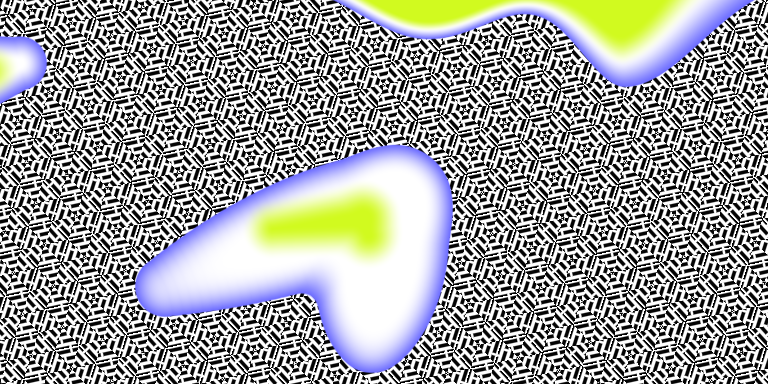
A Shadertoy shader for this background:

```glsl
// Soft lime, white and violet-blue blobs over a dense black and white weave.
// The main blob is a sweep of circles along two bent spines; a wavy pool hangs
// from the top; the weave is a tilted hexagonal lattice of staggered rings.

const vec3 INK = vec3(0.01);
const vec3 PAPER = vec3(1.0);
const vec3 RIM_BLUE = vec3(0.30, 0.30, 1.0);
const vec3 CORE_LIME = vec3(0.82, 0.98, 0.12);

const float CELL_PITCH = 0.110;    // spacing of the hexagonal rosettes
const float LATTICE_TILT = 0.31;
const float RING_PERIOD = 0.1667;  // in cell units, three rings per cell
const float STROKE_SHARE = 0.51;
const float GAP_HALF_WIDTH = 0.03;
const float EDGE_SOFTNESS = 0.8;   // in output pixels
const float BLEND_RADIUS = 0.062;
const float RIM_WIDTH = 0.062;
const vec2 CORE_FADE = vec2(-0.032, 0.056);
const int SWEEP_STEPS = 28;

// Circles are (centre, radius), with canvas height = 1
const vec3 ARM_TIP = vec3(0.430, 0.253, 0.078);
const vec3 ARM_BEND = vec3(0.781, 0.397, 0.186);
const vec3 SHOULDER = vec3(1.029, 0.474, 0.134);
const vec3 LEG_BEND = vec3(0.980, 0.277, 0.217);
const vec3 LEG_TIP = vec3(0.969, 0.128, 0.099);
const vec3 CORE_TAIL = vec3(0.710, 0.404, 0.026);
const vec3 CORE_BEND = vec3(0.945, 0.430, 0.045);
const vec3 CORE_FOOT = vec3(0.960, 0.388, 0.036);
const vec3 SIDE_TIP = vec3(0.052, 0.835, 0.070);
const vec3 SIDE_BASE = vec3(-0.078, 0.805, 0.109);
const vec3 SIDE_CORE = vec3(-0.024, 0.815, 0.022);

float smoothMax(float a, float b, float k) {
    float h = max(k - abs(a - b), 0.0) / k;
    return max(a, b) + 0.25 * h * h * k;
}

// Depth inside a circle: unit slope at the rim, flat at the centre
float domeDepth(vec2 p, vec3 circle) {
    vec2 d = p - circle.xy;
    return 0.5 * (circle.z - dot(d, d) / circle.z);
}

// Greatest dome depth over circles swept along a quadratic curve
float sweptDepth(vec2 p, vec3 a, vec3 bend, vec3 b) {
    float depth = -1e3;
    for (int i = 0; i <= SWEEP_STEPS; i++) {
        float t = float(i) / float(SWEEP_STEPS);
        vec3 circle = mix(mix(a, bend, t), mix(bend, b, t), t);
        depth = max(depth, domeDepth(p, circle));
    }
    return depth;
}

// Distance to a capsule whose radius changes from a to b
float taperedCapsule(vec2 p, vec3 a, vec3 b) {
    vec2 axis = b.xy - a.xy;
    float t = clamp(dot(p - a.xy, axis) / dot(axis, axis), 0.0, 1.0);
    vec3 circle = mix(a, b, t);
    return distance(p, circle.xy) - circle.z;
}

// Bell with separate widths on its left and right
float bell(float x, float centre, float leftWidth, float rightWidth) {
    float t = (x - centre) / (x < centre ? leftWidth : rightWidth);
    return exp(-t * t);
}

// How far the top pool hangs down at x
float poolReach(float x) {
    return 0.167 * bell(x, 1.115, 0.255, 0.280)
         + 0.286 * bell(x, 1.633, 0.174, 0.273) - 0.065;
}

float coreGlow(float dist) {
    return 1.0 - smoothstep(CORE_FADE.x, CORE_FADE.y, dist);
}

// Each blob gives (inner depth, rim-to-white ramp, lime amount)
vec3 mainBlob(vec2 p) {
    float arm = sweptDepth(p, ARM_TIP, ARM_BEND, SHOULDER);
    float leg = sweptDepth(p, SHOULDER, LEG_BEND, LEG_TIP);
    float depth = smoothMax(arm, leg, BLEND_RADIUS);
    float core = -smoothMax(-taperedCapsule(p, CORE_TAIL, CORE_BEND),
                            -taperedCapsule(p, CORE_BEND, CORE_FOOT), 0.02);
    return vec3(depth, depth / RIM_WIDTH, coreGlow(core));
}

vec3 sideBlob(vec2 p) {
    float depth = -taperedCapsule(p, SIDE_TIP, SIDE_BASE);
    float core = distance(p, SIDE_CORE.xy) - SIDE_CORE.z;
    return vec3(depth, depth / RIM_WIDTH, coreGlow(core));
}

vec3 topPool(vec2 p) {
    float reach = poolReach(p.x);
    float slope = (poolReach(p.x + 0.002) - poolReach(p.x - 0.002)) / 0.004;
    float depth = (reach - 1.0 + p.y) / sqrt(1.0 + 0.5 * slope * slope);
    float t = depth / mix(0.046, 0.19, smoothstep(1.35, 1.85, p.x));
    return vec3(depth, t / 0.6, smoothstep(0.42, 1.05, t));
}

// Ink coverage of the hexagonal weave
float weave(vec2 p, float pixel) {
    float c = cos(LATTICE_TILT), s = sin(LATTICE_TILT);
    p = mat2(c, s, -s, c) * p / CELL_PITCH;
    float aa = EDGE_SOFTNESS * pixel / CELL_PITCH;

    // Nearest centre of the hexagonal lattice
    vec2 span = vec2(1.0, sqrt(3.0));
    vec2 a = mod(p, span) - 0.5 * span;
    vec2 b = mod(p - 0.5 * span, span) - 0.5 * span;
    vec2 q = dot(a, a) < dot(b, b) ? a : b;

    // Six sectors; rings shift by half a period in every other one
    float sector = floor(atan(q.y, q.x) / radians(60.0) + 0.5);
    float angle = sector * radians(60.0);
    vec2 dir = vec2(cos(angle), sin(angle));
    float ringPos = dot(q, dir) / RING_PERIOD + 0.5 * mod(sector, 2.0);
    float across = dir.x * q.y - dir.y * q.x;

    float stroke = (abs(fract(ringPos) - 0.5) - 0.5 * STROKE_SHARE) * RING_PERIOD;
    float gapAt = (mod(floor(ringPos), 2.0) - 0.5) * 0.18;
    float gap = GAP_HALF_WIDTH - abs(across - gapAt);
    return 1.0 - smoothstep(-aa, aa, max(stroke, gap));
}

void mainImage(out vec4 fragColor, in vec2 fragCoord) {
    vec2 p = fragCoord / iResolution.y;
    float pixel = 1.0 / iResolution.y;

    vec3 blob = max(mainBlob(p), max(sideBlob(p), topPool(p)));
    vec3 fill = mix(RIM_BLUE, PAPER, smoothstep(-0.35, 1.0, blob.y));
    fill = mix(fill, CORE_LIME, blob.z);

    vec3 color = mix(PAPER, INK, weave(p, pixel));
    color = mix(color, fill, smoothstep(-pixel, pixel, blob.x));
    fragColor = vec4(color, 1.0);
}
```
